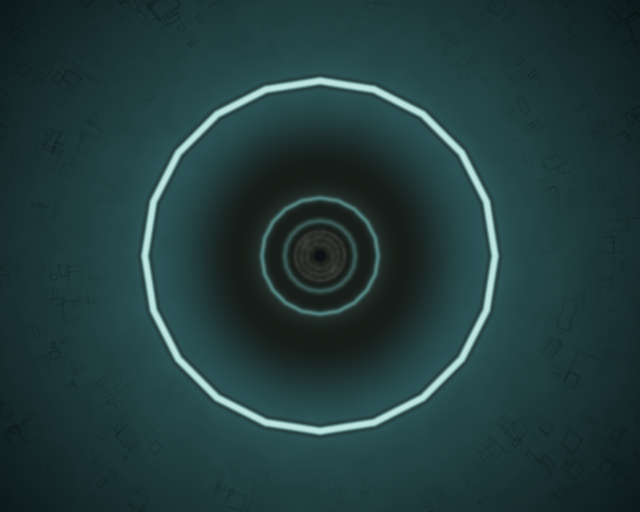
Reproduce this background procedurally as a WebGL 1 fragment shader.

```glsl
precision highp float;

uniform vec2 u_resolution;

#define SIDES 20.0
#define RIM_RADIUS 0.342
#define RIM_WIDTH 0.0062
#define MID_RADIUS 0.1135
#define INNER_RADIUS 0.069
#define CORE_RADIUS 0.052
#define HOLE_RADIUS 0.014
#define ETCH_STRENGTH 0.20
#define TEAL vec3(0.155, 0.300, 0.310)
#define SHADOW vec3(0.080, 0.100, 0.085)
#define GLOW vec3(0.370, 0.590, 0.590)
#define RIM_LIGHT vec3(0.740, 0.900, 0.890)

const float TAU = 6.28318;

float hash(vec2 p) {
  vec3 q = fract(p.xyx * vec3(0.1031, 0.1030, 0.0973));
  q += dot(q, q.yzx + 33.33);
  return fract((q.x + q.y) * q.z);
}

vec2 gradientAt(vec2 cell) {
  float a = TAU * hash(cell);
  return vec2(cos(a), sin(a));
}

float gradientNoise(vec2 p) {
  vec2 i = floor(p), f = fract(p);
  vec2 u = f * f * f * (f * (f * 6.0 - 15.0) + 10.0);
  vec2 e = vec2(0.0, 1.0);
  float low = mix(dot(gradientAt(i), f), dot(gradientAt(i + e.yx), f - e.yx), u.x);
  float high = mix(dot(gradientAt(i + e), f - e), dot(gradientAt(i + 1.0), f - 1.0), u.x);
  return mix(low, high, u.y);
}

// Signed distance to a regular polygon with a vertex at the top
float polygon(vec2 p, float radius) {
  float sector = TAU / SIDES;
  float a = mod(atan(p.x, p.y), sector) - 0.5 * sector;
  return length(p) * cos(a) - radius * cos(0.5 * sector);
}

float bell(float d, float width) {
  return exp(-d * d / (width * width));
}

// Random box outlines and dashes, one per cell
float etching(vec2 uv, float seed, float aa) {
  vec2 id = floor(uv) + seed;
  vec2 size = 0.04 + 0.36 * vec2(hash(id + 3.1), hash(id + 7.7));
  vec2 shift = (0.46 - size) * (2.0 * vec2(hash(id + 11.3), hash(id + 17.9)) - 1.0);
  vec2 q = abs(fract(uv) - 0.5 - shift) - size;
  float box = length(max(q, 0.0)) + min(max(q.x, q.y), 0.0);
  float line = 1.0 - smoothstep(0.015, 0.03 + aa, abs(box));
  return line * step(0.5, hash(id + 23.5)) * hash(id + 29.3);
}

// Plates wrapped around the tunnel wall, in log-polar cells
float wallDetail(vec2 p, float r, float pixel) {
  vec2 wrap = vec2(atan(p.y, p.x), log(r)) / TAU;
  float sum = 0.0;
  for (int i = 0; i < 4; i++) {
    float k = float(i);
    float cells = 40.0 + 24.0 * k;
    vec2 uv = wrap * cells + vec2(0.0, 0.37 * k);
    uv += 0.12 * gradientNoise(p * 22.0 + 9.0 * k);
    sum += etching(uv, 41.0 * k, pixel * cells / (TAU * r));
  }
  float patches = smoothstep(-0.25, 0.35, gradientNoise(p * 9.0 + 4.0));
  return sum * patches;
}

void main() {
  vec2 p = (gl_FragCoord.xy - 0.5 * u_resolution) / u_resolution.y;
  float pixel = 1.0 / u_resolution.y;
  float r = max(length(p), 0.0001);
  float rim = polygon(p, RIM_RADIUS);
  float mid = polygon(p, MID_RADIUS);
  float inner = polygon(p, INNER_RADIUS);

  // Shaded funnel inside the rim
  float funnel = length(p * vec2(1.03, 0.97));
  vec3 inside = mix(SHADOW, TEAL, smoothstep(0.155, 0.315, funnel));

  // Outer wall fading towards the corners
  float fade = max(1.0 - 1.5 * (r - 0.35), 0.25);
  vec3 wall = TEAL * fade;
  float detail = wallDetail(p, r, pixel) * smoothstep(0.37, 0.55, r);
  wall *= 1.0 - ETCH_STRENGTH * min(detail, 1.6);
  vec3 color = mix(inside, wall, smoothstep(-pixel, pixel, rim));

  // Soft mottling
  float grain = gradientNoise(p * 14.0) + 0.6 * gradientNoise(p * 38.0);
  color *= 1.0 + 0.05 * grain * smoothstep(0.15, 0.35, r);

  // Core disc, faint grooves and central hole
  float core = 1.0 - smoothstep(-0.005, 0.005, r - CORE_RADIUS);
  vec3 coreColor = vec3(0.160, 0.180, 0.155);
  coreColor *= 1.0 + 0.10 * cos(r * 520.0) + 0.25 * gradientNoise(p * 90.0);
  float glint = bell(abs(p.x + p.y) - 0.002, 0.014) * bell(r - 0.038, 0.008);
  glint *= step(p.x * p.y, 0.0);
  coreColor += 0.05 * glint;
  color = mix(color, coreColor, core);
  float hole = 1.0 - smoothstep(-0.006, 0.006, r - HOLE_RADIUS);
  color = mix(color, vec3(0.055, 0.065, 0.080), hole);

  // Two inner rings with halos
  float halo = exp(-abs(mid) / (mid > 0.0 ? 0.018 : 0.009));
  color += GLOW * 0.22 * halo;
  color = mix(color, GLOW, 0.78 * bell(mid, 0.0045));
  color += GLOW * 0.10 * exp(-abs(inner) / 0.009);
  color = mix(color, GLOW, 0.42 * bell(inner, 0.0055));

  // Bright polygonal rim, its glow and thin dark border
  color += TEAL * 0.22 * exp(-abs(rim) / 0.018);
  float border = bell(abs(rim) - 0.0115, 0.0035);
  color = mix(color, vec3(0.150, 0.210, 0.205), 0.65 * border);
  float stroke = 1.0 - smoothstep(0.35 * RIM_WIDTH, 1.35 * RIM_WIDTH + pixel, abs(rim));
  color = mix(color, RIM_LIGHT, stroke);

  gl_FragColor = vec4(color, 1.0);
}
```
